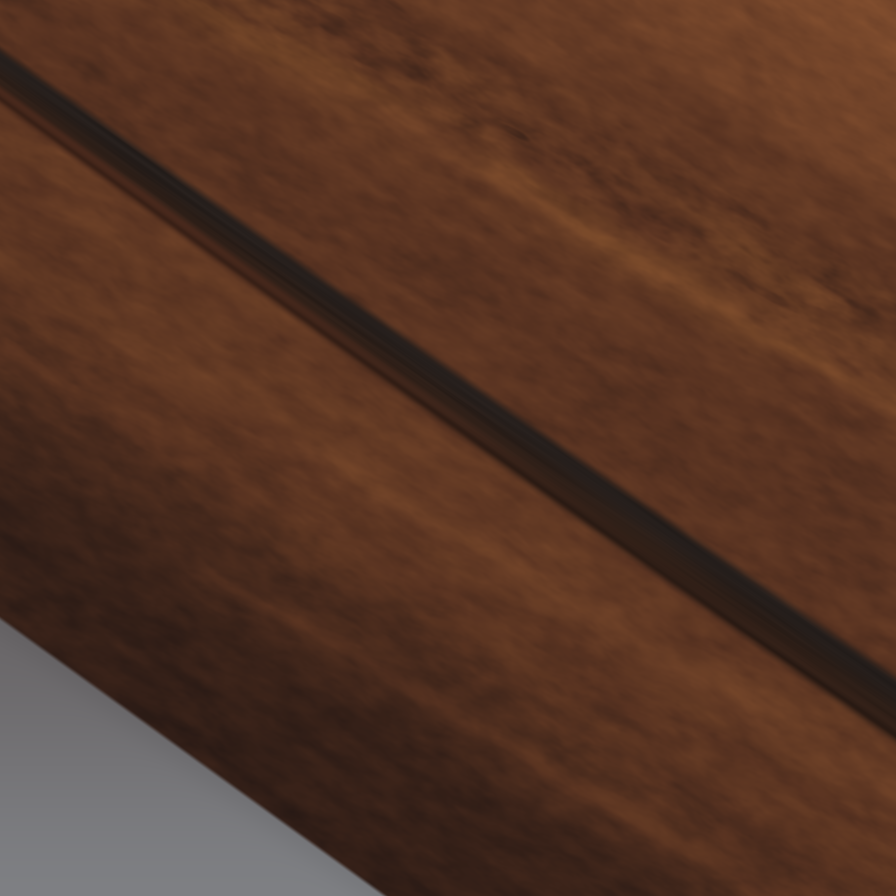
Give the GLSL for this texture, as a Shadertoy shader.

```glsl
// Polished dark wood tabletop: two planks split by a slanted groove, with a grey floor below the edge.

// Layout in canvas units, measured downward from the top left corner
const float EDGE_SLOPE   = 0.721;
const float EDGE_START   = 0.690;
const float EDGE_SOFT    = 0.0025;
const float GROOVE_SLOPE = 0.701;
const float GROOVE_START = 0.055;
const float GROOVE_BOW   = 0.020;
const float GROOVE_WIDTH = 0.060;
const float GROOVE_FLARE = 0.011;
const float GRAIN_SLOPE  = 0.580;

// Wood detail
const float FIBRE_GAIN  = 0.17;
const float FLECK_GAIN  = 0.30;
const float CLOUD_GAIN  = 0.13;

// Palette
const vec3 WOOD_DARK   = vec3(0.155, 0.098, 0.080);
const vec3 WOOD_MID    = vec3(0.345, 0.197, 0.128);
const vec3 WOOD_LIGHT  = vec3(0.500, 0.300, 0.178);
const vec3 GOLD_TINT   = vec3(0.050, 0.042, 0.005);
const vec3 GROOVE_COOL = vec3(0.140, 0.115, 0.105);
const vec3 GROOVE_WARM = vec3(0.180, 0.120, 0.090);
const vec3 GROOVE_LIP  = vec3(0.285, 0.160, 0.110);
const vec3 FLOOR_NEAR  = vec3(0.415, 0.402, 0.410);
const vec3 FLOOR_FAR   = vec3(0.495, 0.500, 0.515);

float hash(vec2 p) {
    vec3 q = fract(vec3(p.xyx) * 0.1031);
    q += dot(q, q.yzx + 33.33);
    return fract((q.x + q.y) * q.z);
}

float noise(vec2 p) {
    vec2 i = floor(p), f = fract(p);
    f = f * f * (3.0 - 2.0 * f);
    return mix(mix(hash(i), hash(i + vec2(1, 0)), f.x),
               mix(hash(i + vec2(0, 1)), hash(i + vec2(1, 1)), f.x), f.y);
}

// Layered noise centred on zero
float fbm(vec2 p, int octaves) {
    float sum = 0.0, gain = 0.5;
    for (int i = 0; i < octaves; i++) {
        sum += gain * (noise(p) - 0.5);
        p = mat2(1.6, 1.2, -1.2, 1.6) * p + 17.3;
        gain *= 0.5;
    }
    return sum;
}

float band(float x, float centre, float width) {
    float d = (x - centre) / width;
    return exp(-d * d);
}

vec3 woodRamp(float tone) {
    vec3 low = mix(WOOD_DARK, WOOD_MID, clamp(tone * 2.0, 0.0, 1.0));
    return mix(low, WOOD_LIGHT, clamp(tone * 2.0 - 1.0, 0.0, 1.3));
}

vec3 wood(vec2 p, float lower, float depth) {
    vec2 q = p + 0.012 * vec2(fbm(p * 11.0, 3), fbm(p * 11.0 + 40.0, 3));
    float across = q.y - GRAIN_SLOPE * q.x;
    float along = q.x + GRAIN_SLOPE * q.y;

    // Broad light and dark bands on each plank
    float upperTone = 0.53 + 0.36 * smoothstep(-0.08, -0.58, across)
        + 0.16 * band(across, -0.122, 0.016) * smoothstep(0.25, 0.60, p.x)
        + 0.07 * band(across, -0.135, 0.060)
        - 0.05 * band(across, -0.185, 0.022)
        - 0.12 * band(across, -0.325, 0.040) * smoothstep(0.5, 0.8, p.x)
        - 0.06 * band(across, -0.245, 0.030)
        - 0.09 * band(across, 0.020, 0.045) * (1.0 - p.x);
    float lowerTone = 0.59 - 0.43 * smoothstep(0.17, 0.62, depth)
        - 0.07 * smoothstep(0.62, 0.69, depth)
        + 0.09 * band(across, 0.385, 0.020) * (1.0 - p.x)
        + 0.13 * band(across, 0.503, 0.012) * smoothstep(0.08, 0.3, p.x)
        + 0.07 * band(across, 0.300, 0.030)
        - 0.07 * band(across, 0.345, 0.020) * p.x
        - 0.04 * band(across, 0.580, 0.040);
    float tone = mix(upperTone, lowerTone, lower);

    // Clouds, long fibres and short curly flecks
    float figure = band(across, -0.190, 0.065) * (1.0 - lower);
    vec2 slant = vec2(along + 0.6 * across, across - 0.10 * along);
    float fleck = fbm(slant * vec2(32.0, 70.0), 3);
    float fibre = fbm(vec2(along * 7.0, across * 50.0), 3);
    float detail = FIBRE_GAIN * fibre + FLECK_GAIN * (1.0 + 0.7 * figure) * fleck
        + CLOUD_GAIN * fbm(vec2(along * 4.0, across * 13.0) + 8.0, 3);
    tone += detail * mix(1.0, 0.7, lower * smoothstep(0.3, 0.6, depth));

    // Sparse dark pores in the figured strip
    tone -= 0.16 * figure * smoothstep(0.72, 0.95, noise(vec2(along * 18.0, across * 60.0) + 5.0));

    float gold = figure * 0.5 + band(across, -0.122, 0.03) * 0.5 + lower * 0.22;
    return woodRamp(tone) + GOLD_TINT * gold * (0.4 + 2.0 * fibre) * smoothstep(0.2, 0.6, tone);
}

vec3 groove(vec2 p, float t, float across) {
    vec3 col = mix(GROOVE_COOL, GROOVE_WARM, smoothstep(0.15, 0.65, t));
    col *= 1.0 + 0.40 * fbm(vec2(p.x * 7.0, across * 170.0), 3);
    float lip = smoothstep(0.60, 0.78, t) * (1.0 - 0.8 * smoothstep(0.15, 0.75, p.x));
    col = mix(col, GROOVE_LIP, lip);
    return col * (1.0 - 0.25 * band(t, 0.93, 0.08));
}

void mainImage(out vec4 fragColor, in vec2 fragCoord) {
    vec2 uv = fragCoord / iResolution.xy;
    vec2 p = vec2(uv.x, 1.0 - uv.y);
    float pixel = 1.0 / iResolution.y;

    // Planks
    float top = GROOVE_START + GROOVE_SLOPE * p.x + GROOVE_BOW * p.x * (1.0 - p.x);
    float width = GROOVE_WIDTH + GROOVE_FLARE * p.x;
    float t = (p.y - top) / width;
    float depth = p.y - EDGE_SLOPE * p.x;
    vec3 col = wood(p, step(0.5, t), depth);

    // Groove with softened sides
    float soft = 0.10 + pixel / width;
    float inside = smoothstep(-soft, soft, t) * (1.0 - smoothstep(1.0 - soft, 1.0 + soft, t));
    col = mix(col, groove(p, t, p.y - top), inside);

    // Floor beyond the front edge
    vec3 ground = mix(FLOOR_NEAR, FLOOR_FAR, smoothstep(0.68, 1.02, p.y));
    ground *= 1.0 - 0.05 * band(depth, EDGE_START, 0.025);
    float blur = EDGE_SOFT + pixel;
    col = mix(col, ground, smoothstep(EDGE_START - blur, EDGE_START + blur, depth));

    fragColor = vec4(clamp(col, 0.0, 1.0), 1.0);
}
```
